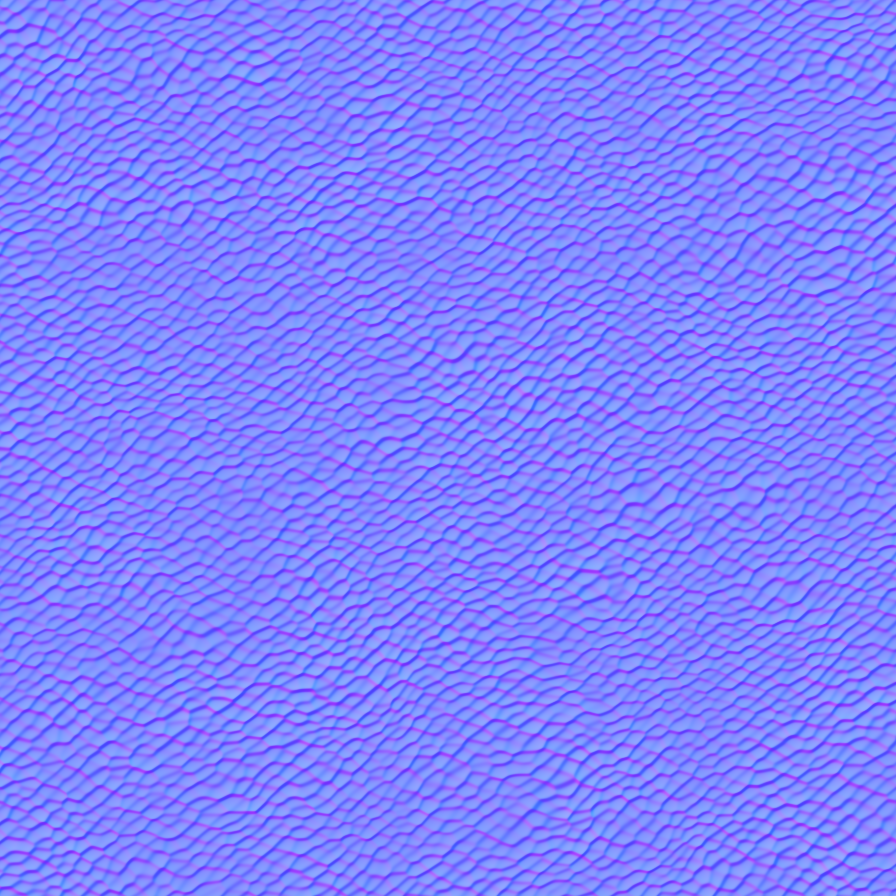
Reproduce this texture map procedurally as a Shadertoy shader.

```glsl
// Normal map of a hide-like surface covered in small, soft, diamond-shaped scales

vec2 hash22(vec2 p) {
    vec3 a = fract(vec3(p.xyx) * vec3(0.1031, 0.1030, 0.0973));
    a += dot(a, a.yzx + 33.33);
    return fract((a.xx + a.yz) * a.zy);
}

// Smooth two-channel value noise in 0..1
vec2 noise2(vec2 p) {
    vec2 i = floor(p), f = fract(p);
    f = f * f * (3.0 - 2.0 * f);
    return mix(mix(hash22(i), hash22(i + vec2(1, 0)), f.x),
               mix(hash22(i + vec2(0, 1)), hash22(i + vec2(1, 1)), f.x), f.y);
}

// Gradient of a height field that blends one ramped dome per jittered cell
vec2 scaleGradient(vec2 q) {
    float weightSum = 0.0, heightSum = 0.0;
    vec2 slopeSum = vec2(0), pullSum = vec2(0), pullHeightSum = vec2(0);
    for (int j = -1; j <= 1; j++) {
        for (int i = -1; i <= 1; i++) {
            vec2 cell = floor(q) + vec2(i, j);
            vec2 id = cell + 200.0;
            vec2 d = q - cell - 0.5 - 0.56 * (hash22(id) - 0.5);

            // Each scale rises towards its upper corner and drops behind it
            vec2 ramp = vec2(0.52, -0.64);
            float dome = 0.45;
            float lift = 0.3 * (hash22(id + 57.0).x - 0.5);
            float height = dot(ramp, d) - dome * dot(d, d) + lift;

            float weight = exp(-6.4 * dot(d, d));
            vec2 pull = -12.8 * d;
            weightSum += weight;
            heightSum += weight * height;
            slopeSum += weight * (ramp - 2.0 * dome * d);
            pullSum += weight * pull;
            pullHeightSum += weight * pull * height;
        }
    }
    // Product rule on the normalised weights
    return (slopeSum + pullHeightSum - pullSum * heightSum / weightSum) / weightSum;
}

void mainImage(out vec4 fragColor, in vec2 fragCoord) {
    vec2 p = fragCoord / iResolution.y;

    // Broad drift of the lattice plus a finer wobble of the edges
    vec2 w = p + 0.018 * (noise2(p * 6.0) - 0.5)
               + 0.009 * (noise2(p * 19.0 + 40.0) - 0.5);

    // Skewed lattice: one edge family climbs to the right, the other falls
    vec2 across = vec2(26.0, 60.0), along = vec2(49.0, -53.0);
    vec2 g = scaleGradient(vec2(dot(across, w), dot(along, w)));
    vec2 slope = (g.x * across + g.y * along) / 60.0;

    // Relief strength varies softly; steep slopes are compressed
    float relief = 0.12 * mix(0.72, 1.28, noise2(p * 14.0 + 90.0).x);
    vec2 tilt = relief * slope * vec2(-1.15, 1.0);
    tilt /= sqrt(1.0 + dot(tilt, tilt) / 0.12);
    fragColor = vec4(vec2(0.5, 0.5) + tilt, 1.0, 1.0);
}
```
